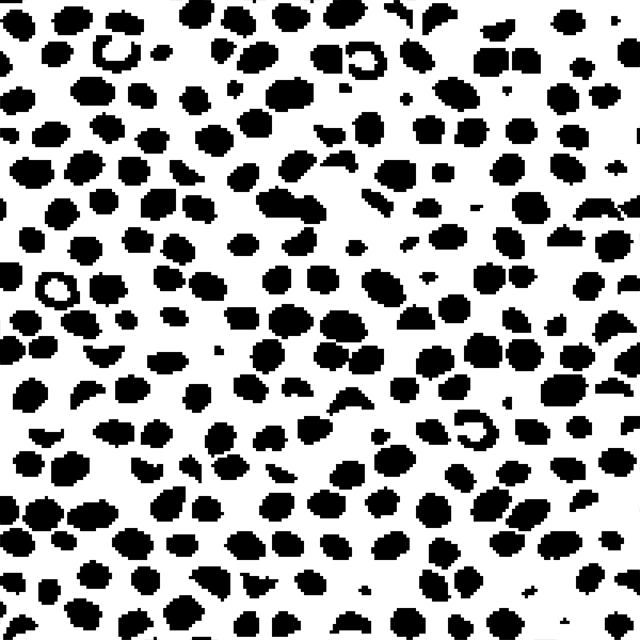
Give the GLSL for this pattern, as a Shadertoy shader.

```glsl
// Irregular black spots on white, like an animal coat, with stepped edges.
// Staggered cells each hold one oval, bean or ring; white gaps part neighbours,
// and the result is sampled on a coarse grid with narrow soft steps.

const vec3 PAPER = vec3(1.0);
const vec3 INK = vec3(0.0);

vec2 hash2(vec2 p) {
    vec3 q = fract(p.xyx * vec3(0.1031, 0.1030, 0.0973));
    q += dot(q, q.yzx + 33.33);
    return fract((q.xx + q.yz) * q.zy);
}

float cornerSlope(vec2 corner, vec2 offset) {
    float angle = 6.2832 * hash2(corner + 91.0).x;
    return dot(vec2(cos(angle), sin(angle)), offset);
}

float gradientNoise(vec2 p) {
    vec2 i = floor(p), f = p - i;
    vec2 u = f * f * f * (f * (f * 6.0 - 15.0) + 10.0);
    vec2 e = vec2(1.0, 0.0);
    return mix(mix(cornerSlope(i, f), cornerSlope(i + e, f - e), u.x),
               mix(cornerSlope(i + e.yx, f - e.yx), cornerSlope(i + 1.0, f - 1.0), u.x), u.y);
}

// Approximate signed distance to the spot that belongs to one cell
float spot(vec2 d, vec2 cell) {
    vec2 kind = hash2(cell + 37.0);
    vec2 form = hash2(cell + 151.0);
    float angle = 1.3 * (form.x - 0.5);
    float c = cos(angle), s = sin(angle);
    d = mat2(c, -s, s, c) * d;

    float radius = 0.0228 * mix(0.8, 1.12, form.y);
    float stretch = mix(1.1, 1.5, kind.y);
    if (kind.x < 0.015) {                         // open ring
        return abs(length(d / vec2(1.2, 1.0)) - 0.024) - 0.008;
    } else if (kind.x < 0.15) {                   // small fleck
        radius *= mix(0.35, 0.65, form.y);
    } else if (kind.x < 0.28) {                   // bent bean
        radius *= 0.68;
        stretch = 2.0;
        d.y += (kind.y < 0.35 ? -15.0 : 15.0) * (d.x * d.x - 0.0004);
    }
    return length(d / vec2(stretch, 1.0)) - radius;
}

// Negative inside the spots
float coat(vec2 p) {
    float wobble = 0.005 * gradientNoise(p * 45.0);
    float gap = 0.009 + 0.022 * gradientNoise(p * 8.0 + 5.0);
    vec2 q = p + 0.02 * vec2(gradientNoise(p * 5.0), gradientNoise(p * 5.0 + 17.0));

    vec2 density = vec2(12.0, 17.0);
    float nearest = 1.0, second = 1.0;
    for (int j = -1; j <= 1; j++) {
        float row = floor(q.y * density.y) + float(j);
        float stagger = 0.5 * mod(row, 2.0);
        for (int i = -1; i <= 1; i++) {
            vec2 cell = vec2(floor(q.x * density.x - stagger) + float(i), row);
            vec2 jitter = 0.5 + 0.44 * (hash2(cell + 7.0) - 0.5);
            vec2 center = (cell + jitter + vec2(stagger, 0.0)) / density;
            float d = spot(q - center, cell + 20.0);
            second = min(second, max(nearest, d));
            nearest = min(nearest, d);
        }
    }
    return max(nearest + wobble, gap - (second - nearest));
}

float inkAt(vec2 node) {
    return step(coat((node + 0.5) / 200.0), 0.0);
}

void mainImage(out vec4 fragColor, in vec2 fragCoord) {
    // Coarse grid with narrow blends between its nodes
    vec2 grid = fragCoord / iResolution.y * 200.0 - 0.5;
    vec2 node = floor(grid);
    vec2 blend = smoothstep(0.28, 0.72, grid - node);
    vec2 e = vec2(1.0, 0.0);
    float ink = mix(mix(inkAt(node), inkAt(node + e), blend.x),
                    mix(inkAt(node + e.yx), inkAt(node + 1.0), blend.x), blend.y);
    fragColor = vec4(mix(PAPER, INK, ink), 1.0);
}
```
